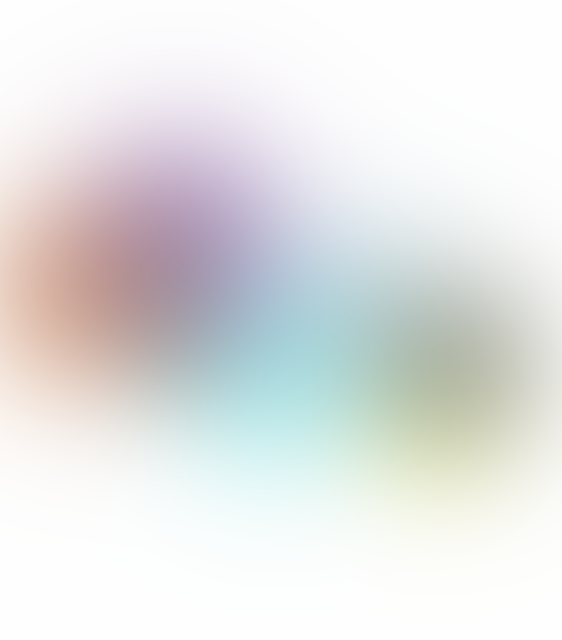
Write a Shadertoy shader that draws this background.

```glsl
// Soft round falloff, 1 at the centre
float glow(vec2 p, vec2 centre, float radius) {
    vec2 d = (p - centre) / radius;
    return exp(-dot(d, d));
}

void mainImage(out vec4 fragColor, in vec2 fragCoord) {
    vec2 p = fragCoord / iResolution.xy * vec2(0.879, 1.0);

    // Each tint absorbs light, so overlaps darken like stacked filters
    vec3 absorbed = vec3(0.0);

    // Warm cluster on the left
    absorbed += vec3(0.30, 0.42, 0.22) * glow(p, vec2(0.286, 0.622), 0.175); // violet
    absorbed += vec3(0.11, 0.29, 0.43) * glow(p, vec2(0.126, 0.542), 0.168); // rust
    absorbed += vec3(0.09, 0.08, 0.09) * glow(p, vec2(0.280, 0.453), 0.124); // slate

    // Cool bridge through the middle
    absorbed += vec3(0.29, 0.05, 0.05) * glow(p, vec2(0.430, 0.427), 0.175); // cyan
    absorbed += vec3(0.12, 0.08, 0.06) * glow(p, vec2(0.573, 0.518), 0.166); // blue grey

    // Olive cluster on the right
    absorbed += vec3(0.28, 0.28, 0.32) * glow(p, vec2(0.716, 0.427), 0.157); // olive
    absorbed += vec3(0.00, 0.00, 0.13) * glow(p, vec2(0.677, 0.323), 0.138); // yellow

    vec3 paper = vec3(0.996);
    fragColor = vec4(paper * exp(-absorbed), 1.0);
}
```
